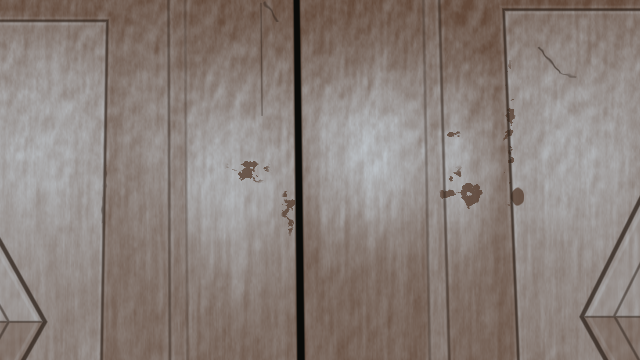
Reproduce this texture procedurally as a Shadertoy shader.

```glsl
const vec3 BROWN = vec3(0.43, 0.345, 0.295);
const vec3 SILVER = vec3(0.71, 0.725, 0.74);
const vec3 GROOVE = vec3(0.19, 0.145, 0.115);
const vec3 CHIP = vec3(0.33, 0.23, 0.17);
const vec3 GAP = vec3(0.035, 0.04, 0.03);
const float RELIEF = 0.42;
const float STREAKS = 0.24;
const float LEFT_TOP = 0.942;
const float RIGHT_TOP = 0.973;

// Board joints from left to right: x at top, x at bottom, groove strength
const vec3 JOINTS[7] = vec3[7](
    vec3(0.299, 0.282, 0.65), vec3(0.468, 0.472, 0.42), vec3(0.514, 0.521, 0.22),
    vec3(0.824, 0.836, 0.0), vec3(1.176, 1.194, 0.3), vec3(1.220, 1.248, 0.5),
    vec3(1.398, 1.440, 0.72));
// Reflection on each board: centre and radii
const vec4 GLOWS[8] = vec4[8](
    vec4(0.10, 0.57, 0.28, 0.28), vec4(0.43, 0.58, 0.12, 0.30),
    vec4(0.49, 0.50, 0.08, 0.30), vec4(0.65, 0.50, 0.25, 0.29),
    vec4(1.03, 0.58, 0.22, 0.24), vec4(1.20, 0.54, 0.09, 0.30),
    vec4(1.27, 0.53, 0.10, 0.23), vec4(1.59, 0.56, 0.27, 0.28));
// Base sheen and reflection strength
const vec2 SHEEN[8] = vec2[8](
    vec2(0.42, 0.40), vec2(0.19, 0.34), vec2(0.23, 0.22), vec2(0.16, 0.68),
    vec2(0.12, 0.82), vec2(0.24, 0.35), vec2(0.13, 0.67), vec2(0.40, 0.37));

float hash(vec2 p) {
    vec3 q = fract(vec3(p.xyx) * 0.1031);
    q += dot(q, q.yzx + 33.33);
    return fract((q.x + q.y) * q.z);
}

float noise(vec2 p) {
    vec2 i = floor(p), f = fract(p);
    f = f * f * (3.0 - 2.0 * f);
    return mix(mix(hash(i), hash(i + vec2(1, 0)), f.x),
               mix(hash(i + vec2(0, 1)), hash(i + vec2(1, 1)), f.x), f.y);
}

float fbm(vec2 p) {
    float sum = 0.0, amp = 0.53;
    for (int i = 0; i < 4; i++) {
        sum += amp * noise(p);
        p = p * 2.03 + 17.3;
        amp *= 0.5;
    }
    return sum;
}

float blob(vec2 p, vec2 c, vec2 r) {
    vec2 q = (p - c) / r;
    return exp(-dot(q, q));
}

float stroke(float d, float halfWidth) {
    float aa = 1.0 / iResolution.y;
    return 1.0 - smoothstep(halfWidth - aa, halfWidth + aa, abs(d));
}

float segment(vec2 p, vec2 a, vec2 b) {
    vec2 v = b - a;
    return length(p - a - v * clamp(dot(p - a, v) / dot(v, v), 0.0, 1.0));
}

// Inside distance of a corner opening toward +x
float wedge(vec2 q, vec2 up, vec2 down) {
    up = normalize(up);
    down = normalize(down);
    return min(dot(q, vec2(up.y, -up.x)), dot(q, vec2(-down.y, down.x)));
}

// Raised diamond moulding: x = sheen, y = groove
void moulding(vec2 q, float d, float width, inout float sheen, inout float groove) {
    float aa = 1.0 / iResolution.y;
    float inside = smoothstep(-aa, aa, d);
    float face = mix(0.27, 0.60, smoothstep(-aa, aa, q.y));
    face += 0.12 * stroke(d - 0.018, 0.004);
    sheen = mix(sheen, face, inside);
    groove *= 1.0 - inside;
    groove = max(groove, 0.78 * stroke(d, 0.006));
    groove = max(groove, 0.55 * stroke(d - width, 0.0035));
    groove = max(groove, 0.6 * stroke(q.y, 0.0025) * inside);
}

float chips(vec2 p, vec2 c, vec2 r, float scale) {
    float n = fbm(p * vec2(scale, scale * 1.3)) + 0.36 * blob(p, c, r);
    return smoothstep(0.80, 0.85, n) * smoothstep(0.2, 0.5, blob(p, c, r));
}

void mainImage(out vec4 fragColor, in vec2 fragCoord) {
    vec2 p = fragCoord / iResolution.y;
    p.x *= 1.77778 * iResolution.y / iResolution.x;
    float aa = 1.0 / iResolution.y;

    // Boards, their reflections and joints
    vec2 warped = p + 0.09 * (vec2(fbm(p * vec2(22, 6)), fbm(p * vec2(35, 5) + 9.0)) - 0.5);
    float sheen = SHEEN[0].x + SHEEN[0].y * blob(warped, GLOWS[0].xy, GLOWS[0].zw);
    float groove = 0.0, rim = 0.0, gapDist = 1.0;
    for (int i = 0; i < 7; i++) {
        float d = p.x - mix(JOINTS[i].y, JOINTS[i].x, p.y);
        if (i == 0) d = max(d, p.y - LEFT_TOP);
        if (i == 3) gapDist = d;
        if (i == 6) d = min(d, RIGHT_TOP - p.y);
        vec4 g = GLOWS[i + 1];
        float board = SHEEN[i + 1].x + SHEEN[i + 1].y * blob(warped, g.xy, g.zw);
        sheen = mix(sheen, board, smoothstep(-aa, aa, d));
        groove = max(groove, JOINTS[i].z * stroke(d, 0.0035));
        rim += JOINTS[i].z * exp(-pow((abs(d) - 0.008) / 0.004, 2.0));
    }
    sheen += 0.20 * rim - 0.16 * smoothstep(0.72, 1.0, p.y);

    // Wrinkled paint above, brush streaks below
    vec2 w = p * vec2(46, 24);
    float bump = fbm(w) - fbm(w + vec2(0.35, -0.45));
    float streak = fbm(p * vec2(85, 7)) - 0.5;
    float upper = smoothstep(0.30, 0.75, p.y);
    sheen += RELIEF * bump * mix(0.45, 1.0, upper);
    sheen += STREAKS * streak * mix(1.3, 0.7, upper);
    sheen += 0.07 * (noise(p * vec2(260, 110)) - 0.5);

    // Diamond corners
    vec2 ql = vec2(0.125 - p.x, p.y - 0.106);
    vec2 qr = p - vec2(1.616, 0.120);
    float dl = wedge(ql, vec2(0.125, 0.223), vec2(0.06, -0.106));
    float dr = wedge(qr, vec2(0.162, 0.324), vec2(0.067, -0.12));
    float grain = 0.25 * streak + 0.2 * bump;
    if (dl > -0.02) moulding(ql, dl, 0.088, sheen, groove);
    if (dr > -0.02) moulding(qr, dr, 0.080, sheen, groove);
    sheen += grain * step(0.0, max(dl, dr));

    // Cracks and scratches
    vec2 j = p + 0.008 * (vec2(noise(p * 60.0), noise(p * 60.0 + 5.0)) - 0.5);
    groove = max(groove, 0.55 * stroke(segment(p, vec2(0.725, 0.99), vec2(0.728, 0.68)), 0.0015));
    groove = max(groove, 0.5 * stroke(segment(j, vec2(0.736, 0.99), vec2(0.771, 0.94)), 0.003));
    groove = max(groove, 0.6 * stroke(segment(j, vec2(1.50, 0.865), vec2(1.555, 0.797)), 0.0025));
    groove = max(groove, 0.4 * stroke(segment(j, vec2(1.555, 0.797), vec2(1.60, 0.787)), 0.002));
    groove = max(groove, 0.5 * stroke(segment(j, vec2(0.293, 0.54), vec2(0.286, 0.38)), 0.003));

    // Flaked paint
    float flake = chips(p, vec2(0.690, 0.530), vec2(0.055, 0.040), 48.0);
    flake = max(flake, chips(p, vec2(0.803, 0.420), vec2(0.020, 0.070), 42.0));
    flake = max(flake, chips(p, vec2(1.285, 0.465), vec2(0.065, 0.065), 40.0));
    flake = max(flake, chips(p, vec2(1.255, 0.625), vec2(0.030, 0.012), 35.0));
    flake = max(flake, chips(p, vec2(1.415, 0.620), vec2(0.016, 0.200), 50.0));
    flake = max(flake, stroke(length((j - vec2(1.438, 0.452)) / vec2(0.7, 1.0)), 0.024));

    // Colour and central opening
    vec3 col = mix(BROWN, SILVER, clamp(sheen, -0.15, 1.08));
    col = mix(col, CHIP, 0.75 * flake);
    col = mix(col, GROOVE, groove);
    float halfGap = mix(0.0105, 0.0085, p.y);
    col = mix(col, CHIP, 0.5 * stroke(gapDist, halfGap + 0.003));
    col = mix(col, GAP, stroke(gapDist, halfGap));
    fragColor = vec4(col, 1.0);
}
```
